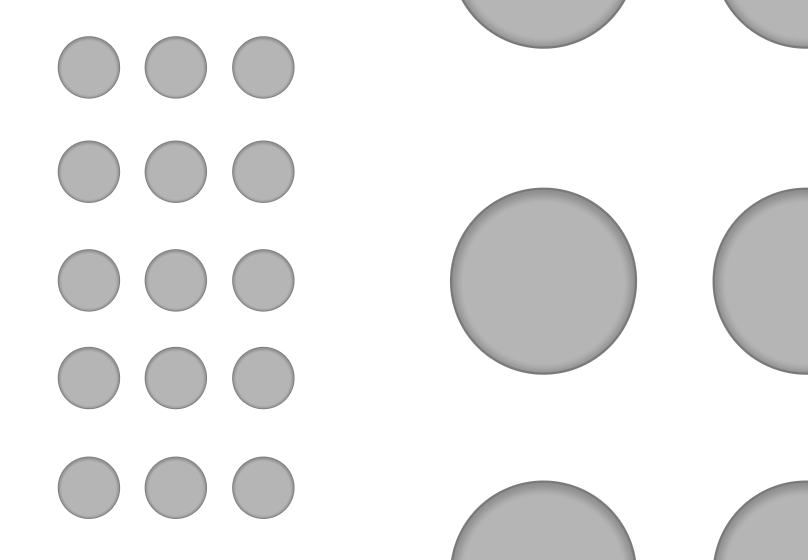
Left: the whole. Right: its middle third, enlarged.
Give the GLSL for this pattern, as a WebGL 1 fragment shader.

```glsl
precision highp float;
// Fifteen flat grey discs, three across and five down, on white.
// Each disc is a circle distance with a thin dark rim and a soft inner
// shadow from above; small drifts make the row spacing uneven.

uniform vec2 u_resolution;

// Lengths are fractions of the canvas height.
const vec3 COLUMN_X = vec3(0.1588, 0.3140, 0.4703);
const float FIRST_ROW_Y = 0.1290;
const float ROW_PITCH = 0.18765;
const vec3 INNER_ROW_DRIFT = vec3(0.0083, -0.0050, 0.0014);
const int ROWS = 5;

const float RADIUS = 0.0557;
const float RIM_WIDTH = 0.0014;
const float SHADOW_DEPTH = 0.0085;
const float SHADOW_SHIFT = 0.0011;

const vec3 PAPER = vec3(1.0);
const vec3 FACE = vec3(0.71);
const vec3 SHADOW = vec3(0.56);
const vec3 RIM = vec3(0.48);

// Even spacing plus a drift on the three inner rows.
float rowCentre(float row) {
  vec3 isRow = step(abs(vec3(1.0, 2.0, 3.0) - row), vec3(0.5));
  return FIRST_ROW_Y + row * ROW_PITCH + dot(isRow, INNER_ROW_DRIFT);
}

// Offset from the nearest disc centre; x is mirrored, y keeps its sign.
vec2 nearestOffset(vec2 p) {
  vec3 dx = abs(p.x - COLUMN_X);
  float dy = 10.0;
  for (int i = 0; i < ROWS; i++) {
    float y = p.y - rowCentre(float(i));
    if (abs(y) < abs(dy)) dy = y;
  }
  return vec2(min(dx.x, min(dx.y, dx.z)), dy);
}

void main() {
  float pixel = 1.0 / u_resolution.y;
  vec2 q = nearestOffset(gl_FragCoord.xy * pixel);
  float edge = length(q) - RADIUS;

  // Inner shadow, heavier along the top.
  float depth = RADIUS - length(q + vec2(0.0, SHADOW_SHIFT));
  vec3 disc = mix(SHADOW, FACE, smoothstep(0.0, SHADOW_DEPTH, depth));

  // Rim line, then the smoothed outline over the paper.
  float rim = clamp(0.5 + (edge + RIM_WIDTH) / pixel, 0.0, 1.0);
  disc = mix(disc, RIM, rim);
  float coverage = clamp(0.5 - edge / pixel, 0.0, 1.0);
  gl_FragColor = vec4(mix(PAPER, disc, coverage), 1.0);
}
```
